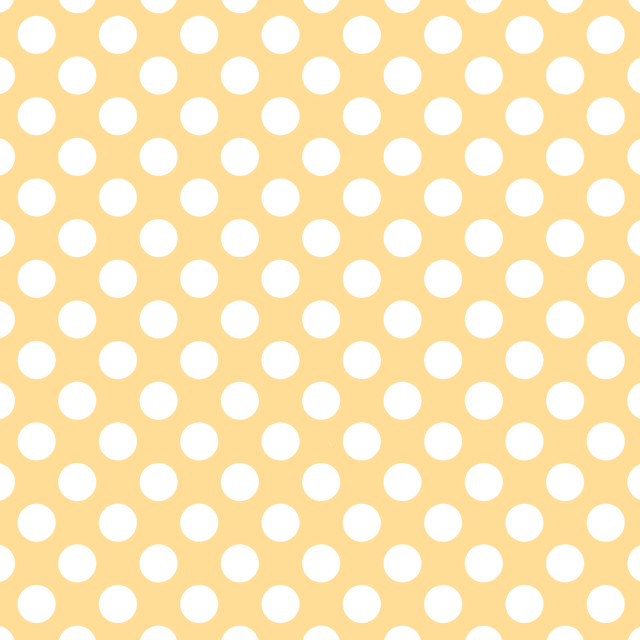
A WebGL 2 fragment shader for this pattern:

```glsl
#version 300 es
precision highp float;
// White polka dots on pale apricot, set on a staggered grid: the dots are
// two square lattices, one shifted by half a cell, each folded to one cell
// and drawn as a circle distance. One faint nick marks the ground.

uniform vec2 u_resolution;
out vec4 fragColor;

// Distance from p to the nearest point of a square lattice through the origin.
float latticeDistance(vec2 p, float period) {
    return length((fract(p / period + 0.5) - 0.5) * period);
}

float segmentDistance(vec2 p, vec2 a, vec2 b) {
    vec2 ab = b - a;
    return length(p - a - ab * clamp(dot(p - a, ab) / dot(ab, ab), 0.0, 1.0));
}

void main() {
    float side = min(u_resolution.x, u_resolution.y);
    vec2 uv = gl_FragCoord.xy / side;
    float edge = max(0.0011, 0.75 / side);

    // Staggered dots, just under eight cells across and down
    float period = 0.12704;
    vec2 p = uv - vec2(0.0572, 0.0562);
    float dots = min(latticeDistance(p, period),
                     latticeDistance(p - 0.5 * period, period)) - 0.0297;
    float white = 1.0 - smoothstep(-edge, edge, dots);

    // Tiny pale nick between two dots
    float nick = segmentDistance(uv, vec2(0.5135, 0.3105), vec2(0.5180, 0.3035));
    white = max(white, 0.4 * (1.0 - smoothstep(0.0, 0.0013, nick)));

    vec3 apricot = vec3(1.0, 0.867, 0.592);
    fragColor = vec4(mix(apricot, vec3(1.0), white), 1.0);
}
```
